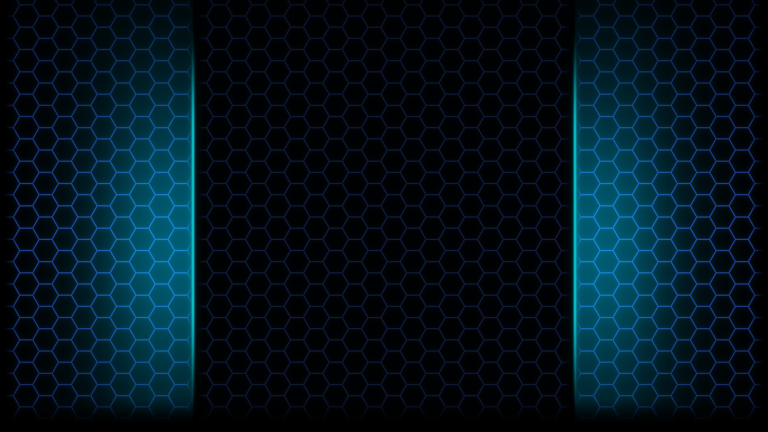
Reproduce this background procedurally as a Shadertoy shader.

```glsl
// Dark hexagon mesh with two glowing teal side panels.
// The panels mirror about the centre; each has a bright cyan rim on its inner side.
// Lengths are in canvas heights, with x measured from the middle.

// Distance to the nearest wall of a honeycomb of flat-topped cells.
float hexWall(vec2 p, float cellHeight) {
    vec2 period = cellHeight * vec2(1.7320508, 1.0);
    vec2 a = mod(p + 0.5 * period, period) - 0.5 * period;
    vec2 b = mod(p, period) - 0.5 * period;
    vec2 cell = abs(dot(a, a) < dot(b, b) ? a : b);
    return 0.5 * cellHeight - max(cell.y, dot(cell, vec2(0.8660254, 0.5)));
}

float bell(float x, float width) {
    return exp(-x * x / (width * width));
}

void mainImage(out vec4 fragColor, in vec2 fragCoord) {
    float pixel = 1.0 / iResolution.y;
    vec2 p = vec2(fragCoord.x - 0.5 * iResolution.x, fragCoord.y) * pixel;

    // Signed distance outward from the panel rim
    float side = abs(p.x) - 0.442;
    float panel = smoothstep(-pixel, pixel, side);

    // Broad teal light inside the panels
    float light = bell(side - 0.055, 0.18) * bell(p.y - 0.43, 0.37);
    vec3 color = vec3(0.0, 0.003, 0.007);
    color += panel * light * vec3(0.0, 0.355, 0.435);

    // Honeycomb wires: hairline core with a faint halo
    float wall = hexWall(p - vec2(-0.2461, 0.6786), 0.0517);
    float core = 1.0 - smoothstep(0.0, 0.0006 + pixel, wall);
    float halo = exp(-wall / 0.0048);
    float middle = bell(p.y - 0.45, 0.43);
    vec3 dimWire = vec3(0.075, 0.135, 0.29) * (0.7 + 0.3 * middle);
    dimWire *= smoothstep(0.004, 0.035, -side);
    vec3 panelWire = vec3(0.14, 0.30, 0.70) * (0.3 + 0.7 * middle);
    panelWire *= smoothstep(0.0, 0.02, side) * (1.0 - 0.25 * light);
    color += mix(dimWire, panelWire, panel) * (0.6 * core + 0.19 * halo);

    // Cyan rim and its narrow bloom
    float span = smoothstep(0.03, 0.3, p.y) * (1.0 - smoothstep(0.68, 0.94, p.y));
    float rim = bell(side, 0.0036);
    float bloom = exp(-abs(side) / 0.008);
    color += span * bloom * vec3(0.0, 0.16, 0.18);
    color = mix(color, vec3(0.03, 0.80, 0.84), 0.95 * span * rim);

    // Fade to black along the outer and lower borders
    color *= 1.0 - smoothstep(0.405, 0.44, side);
    color *= smoothstep(0.015, 0.085, p.y);
    color *= 1.0 - 0.2 * smoothstep(0.92, 1.0, p.y);

    fragColor = vec4(min(color, 1.0), 1.0);
}
```
